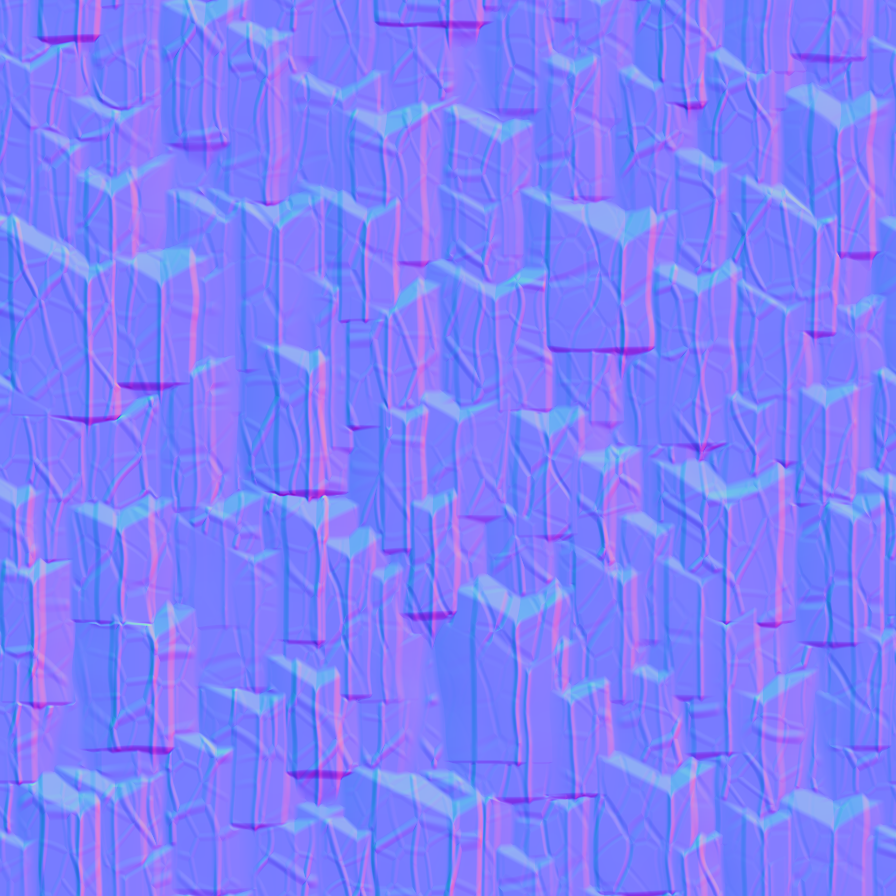
Reproduce this texture map procedurally as a three.js fragment shader.

```glsl
// Tangent-space normal map of a cliff built from upright, broken rock columns.
// Scattered prisms with sloped caps are merged into one height field, fine
// Voronoi cracks are added, and the slope is encoded as a colour.
varying vec2 vUv;

const vec2 GRID = vec2(10.0, 9.0);   // columns across and up
const float STEP = 0.0013;           // sampling distance for the slope

float hash(vec2 p) {
  return fract(sin(dot(p, vec2(127.1, 311.7))) * 43758.5453);
}

vec2 hash2(vec2 p) {
  return vec2(hash(p), hash(p + 37.3));
}

float noise(vec2 p) {
  vec2 i = floor(p), f = fract(p);
  f = f * f * (3.0 - 2.0 * f);
  return mix(mix(hash(i), hash(i + vec2(1.0, 0.0)), f.x),
             mix(hash(i + vec2(0.0, 1.0)), hash(i + 1.0), f.x), f.y);
}

float smoothMin(float a, float b, float k) {
  float h = max(k - abs(a - b), 0.0) / k;
  return min(a, b) - h * h * k * 0.25;
}

// Drop past an edge: a crisp step followed by a gentle, steepening skirt
float edgeDrop(float d, float width, float depth, float skirt) {
  float outside = max(d, 0.0);
  return depth * smoothstep(0.0, width, d) + outside * (skirt + 1.5 * outside);
}

// One prism: two faces meeting at a front corner, under a sloped cap
float columnHeight(vec2 q, vec2 size, float corner, float strength, float slant) {
  float across = abs(q.x - corner);
  float ridge = 0.0023 * strength * exp(-across * across / 0.000008);
  float face = mix(0.004, 0.014, strength) - 0.058 * across + 0.025 * q.y + ridge;
  float cap = 0.38 * (size.y - q.y + slant * q.x) + 0.17 * across;
  float h = smoothMin(face, cap, 0.0012);
  h -= edgeDrop(-size.x - q.x, 0.007, 0.0024 * strength, 0.065);
  h -= edgeDrop(q.x - size.x, 0.009, 0.0046 * strength, 0.07);
  return h - edgeDrop(-size.y - q.y, 0.011, 0.0058 * strength, 0.10);
}

// Distance to the nearest Voronoi border, in cell units
float crackDistance(vec2 p) {
  vec2 cell = floor(p), f = fract(p), nearest = vec2(8.0);
  for (int y = -1; y <= 1; y++) {
    for (int x = -1; x <= 1; x++) {
      vec2 o = vec2(float(x), float(y));
      vec2 r = o + 0.1 + 0.8 * hash2(cell + o) - f;
      if (dot(r, r) < dot(nearest, nearest)) nearest = r;
    }
  }
  float border = 1.0;
  for (int y = -1; y <= 1; y++) {
    for (int x = -1; x <= 1; x++) {
      vec2 o = vec2(float(x), float(y));
      vec2 r = o + 0.1 + 0.8 * hash2(cell + o) - f;
      vec2 gap = r - nearest;
      if (dot(gap, gap) > 0.0001) border = min(border, dot(0.5 * (r + nearest), normalize(gap)));
    }
  }
  return border;
}

// Thin raised or sunken seams, differing from column to column
float cracks(vec2 p, vec2 id) {
  vec2 shift = 20.0 * hash2(id + 5.7);
  vec2 bend = 0.014 * vec2(noise(p * 22.0 + shift), noise(p * 22.0 + shift + 9.0));
  float coarse = 1.0 - smoothstep(0.0, 0.10, crackDistance((p + bend) * vec2(22.0, 11.0) + shift));
  float fine = 1.0 - smoothstep(0.0, 0.12, crackDistance((p - bend) * vec2(30.0, 21.0) - shift));
  float sign = hash(id + 8.1) < 0.65 ? 1.0 : -0.8;
  float patchy = 0.2 + 1.1 * noise(p * 18.0 + shift);
  return sign * patchy * (0.0014 * coarse + 0.0004 * fine);
}

float rockHeight(vec2 p) {
  vec2 base = floor(p * GRID);
  vec2 wobble = 0.006 * vec2(noise(p * vec2(14.0, 24.0)) - 0.5, noise(p * 20.0 + 7.0) - 0.5);
  float best = 0.0, second = -0.01;
  vec2 bestId = vec2(-1.0);

  // Keep the two highest columns around this place
  for (int y = -2; y <= 2; y++) {
    for (int x = -2; x <= 2; x++) {
      vec2 cell = base + vec2(float(x), float(y));
      vec2 id = mod(cell, GRID);
      vec2 a = hash2(id + 1.3), b = hash2(id + 2.9), c = hash2(id + 4.1);
      vec2 centre = (cell + 0.5 + 0.8 * (a - 0.5)) / GRID;
      vec2 size = vec2(mix(0.019, 0.058, b.x * b.x), mix(0.065, 0.10, b.y));
      float corner = size.x * mix(-0.15, 0.75, c.x);
      float slant = 0.16 * (hash(id + 6.6) - 0.4);
      float strength = mix(0.12, 1.0, pow(c.y, 1.4));
      float h = columnHeight(p + wobble - centre, size, corner, strength, slant);
      if (h > best) {
        second = best;
        best = h;
        bestId = id;
      } else {
        second = max(second, h);
      }
    }
  }

  // Soften the joins and fade the cracks out towards them
  float joined = -smoothMin(-best, -second, 0.0012);
  float inside = smoothstep(0.0, 0.003, best - second);
  float swell = 0.0014 * noise(p * vec2(26.0, 11.0));
  return joined + inside * cracks(p, bestId) + swell;
}

void main() {
  float h = rockHeight(vUv);
  float slopeX = (rockHeight(vUv + vec2(STEP, 0.0)) - h) / STEP;
  float slopeY = (rockHeight(vUv + vec2(0.0, STEP)) - h) / STEP;
  vec3 normal = normalize(vec3(-slopeX, -slopeY, 1.0));
  gl_FragColor = vec4(0.5 + 0.5 * normal, 1.0);
}
```
